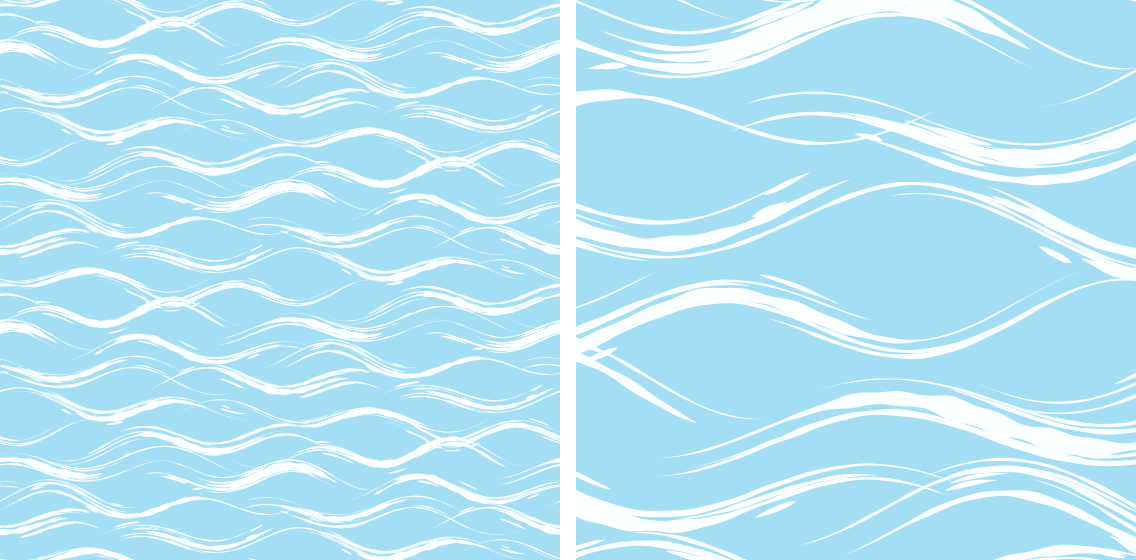
Left: the whole. Right: its middle third, enlarged.
Give the GLSL for this pattern, as a Shadertoy shader.

```glsl
// Brushed white waves on pale blue water. Each stroke is a bundle of tapered
// strands that follow one bent sine path; strokes repeat on a half-drop
// lattice (shift of 1/2 across, 1/4 up), so the canvas tiles on all sides.

#define STROKES 12
#define STRANDS 12
#define FIRST_FLECK 7
#define WAVE_HEIGHT 0.0195
#define BUNDLE_SPREAD 0.0125
#define BODY_WIDTH 0.0058
#define STRAND_WIDTH 0.0034
#define HAIR_WIDTH 0.0012
#define WATER vec3(0.64, 0.87, 0.96)
#define FOAM vec3(0.99, 1.0, 1.0)

const float TAU = 6.2831853;
const vec2 DROP = vec2(0.5, 0.25);

vec4 hash4(vec2 seed) {
    vec4 h = fract(vec4(seed.xyxy) * vec4(0.1031, 0.1030, 0.0973, 0.1099) + 0.37);
    h += dot(h, h.wzxy + 33.33);
    return fract((h.xxyz + h.yzzw) * h.zywx);
}

// Offset from a point to its nearest copy on the half-drop lattice
vec2 wrapOffset(vec2 q) {
    q -= round(q.y / DROP.y) * DROP;
    q.x -= round(q.x);
    return q;
}

// Height (x) and slope (y) of a stroke path: a main wave and a slow bend
vec2 wavePath(float x, float wavelength, float phase, float bend) {
    float k = TAU / wavelength;
    float a = k * x + phase;
    float b = 0.53 * k * x + bend;
    return WAVE_HEIGHT * vec2(sin(a) + 0.4 * sin(b),
                              k * (cos(a) + 0.212 * cos(b)));
}

// Coverage of a strand with a lopsided taper: q.x runs along, q.y across it
float strandInk(vec2 q, float halfLength, float halfWidth, float seed, float px) {
    float t = q.x / halfLength;
    float taper = pow(max(1.0 - t * t, 0.0), 0.8) * (1.0 + 0.5 * t * sin(seed));
    float rough = 1.0 + 0.18 * sin(q.x * 97.0 + seed) + 0.14 * sin(q.x * 211.0 + 2.0 * seed);
    float w = halfWidth * taper * rough;
    return clamp(0.5 + (w - abs(q.y)) / px, 0.0, 1.0) * clamp(2.0 * w / px, 0.0, 1.0);
}

// One brush stroke: a heavy body, a long hairline, loose bristles and flecks
float strokeInk(vec2 q, float id, float px) {
    vec4 r = hash4(vec2(id + 3.0, 17.0));
    vec2 path = wavePath(q.x, mix(0.23, 0.32, r.x), TAU * r.y, TAU * r.z);
    float across = (q.y - path.x) / sqrt(1.0 + path.y * path.y);
    float weight = mix(0.6, 1.2, r.w);
    float ink = 0.0;

    for (int j = 0; j < STRANDS; j++) {
        vec4 h = hash4(vec2(id * 7.0 + 5.0, float(j) * 13.0 + 41.0));
        vec4 g = hash4(vec2(id * 11.0 + 29.0, float(j) * 5.0 + 8.0));
        float shift = (h.x - 0.5) * 0.28;
        float side = (h.y * 2.0 - 1.0) * BUNDLE_SPREAD;
        float halfLength = mix(0.04, 0.15, h.z);
        float halfWidth = mix(0.0009, STRAND_WIDTH, h.w * h.w) * weight;
        if (j == 0) {
            shift *= 0.4;
            side *= 0.3;
            halfLength = 0.12;
            halfWidth = BODY_WIDTH * weight;
        } else if (j == 1) {
            halfLength = 0.23;
            halfWidth = HAIR_WIDTH;
        } else if (j >= FIRST_FLECK) {
            shift *= 1.3;
            side *= 1.2;
            halfLength = mix(0.008, 0.035, h.z);
            halfWidth = mix(0.0009, 0.0021, h.w);
        }
        float along = q.x - shift;
        float drift = (g.x - 0.5) * 0.06 * along;
        ink = max(ink, strandInk(vec2(along, across - side - drift),
                                 halfLength, halfWidth, TAU * g.y, px));
    }
    return ink;
}

void mainImage(out vec4 fragColor, in vec2 fragCoord) {
    vec2 uv = fragCoord / iResolution.xy;
    float px = 1.0 / iResolution.y;
    float foam = 0.0;

    // Golden-ratio steps spread the strokes evenly over the lattice cell
    for (int i = 0; i < STROKES; i++) {
        float id = float(i);
        vec2 centre = vec2(fract(id * 0.618034 + 0.13), DROP.y * id / float(STROKES));
        foam = max(foam, strokeInk(wrapOffset(uv - centre), id, px));
    }
    fragColor = vec4(mix(WATER, FOAM, foam), 1.0);
}
```
